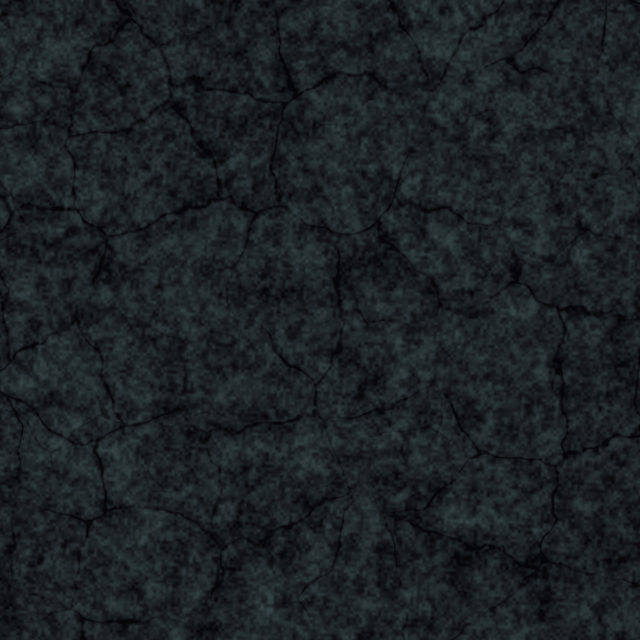
Write a Shadertoy shader that draws this texture.

```glsl
vec2 hash2(vec2 p) {
    vec3 q = fract(p.xyx * vec3(0.1031, 0.1030, 0.0973));
    q += dot(q, q.yzx + 33.33);
    return fract((q.xx + q.yz) * q.zy);
}

// Two independent channels of smooth value noise
vec2 noise2(vec2 p) {
    vec2 cell = floor(p), f = fract(p);
    f = f * f * (3.0 - 2.0 * f);
    vec2 low = mix(hash2(cell), hash2(cell + vec2(1, 0)), f.x);
    vec2 high = mix(hash2(cell + vec2(0, 1)), hash2(cell + vec2(1, 1)), f.x);
    return mix(low, high, f.y);
}

// Distance to the nearest border between Voronoi plates
float plateEdge(vec2 p) {
    vec2 cell = floor(p), f = fract(p), nearest = vec2(0.0);
    float best = 9.0;
    for (int y = -1; y <= 1; y++)
    for (int x = -1; x <= 1; x++) {
        vec2 g = vec2(x, y);
        vec2 toSeed = g + 0.05 + 0.9 * hash2(cell + g) - f;
        float d = dot(toSeed, toSeed);
        if (d < best) { best = d; nearest = toSeed; }
    }
    float edge = 9.0;
    for (int y = -2; y <= 2; y++)
    for (int x = -2; x <= 2; x++) {
        vec2 g = vec2(x, y);
        vec2 toSeed = g + 0.05 + 0.9 * hash2(cell + g) - f;
        vec2 gap = toSeed - nearest;
        if (dot(gap, gap) > 1e-4)
            edge = min(edge, dot(0.5 * (nearest + toSeed), normalize(gap)));
    }
    return edge;
}

// Dark core with a soft halo, thinning out where strength is low
float crack(vec2 p, float scale, float strength) {
    float d = plateEdge(p * scale) / scale;
    float core = 1.0 - smoothstep(0.0, 0.002 + 0.0025 * strength, d);
    return strength * (0.55 * core + 0.3 * exp(-d / 0.007));
}

// Mottled stone: octaves turned against each other to hide the grid
float mottle(vec2 p) {
    float sum = 0.0, frequency = 4.5;
    mat2 turn = mat2(0.8, 0.6, -0.6, 0.8);
    for (int i = 0; i < 6; i++) {
        float weight = mix(0.2, 0.72, smoothstep(0.5, 4.0, float(i)));
        sum += weight * (noise2(p * frequency + 17.0 * float(i)).x - 0.5);
        p = turn * p;
        frequency *= 2.15;
    }
    return sum;
}

void mainImage(out vec4 fragColor, in vec2 fragCoord) {
    vec2 uv = fragCoord / iResolution.y + 3.0;

    // Bend and roughen the crack paths
    vec2 warped = uv + 0.05 * (noise2(uv * 9.0) - 0.5);
    warped += 0.018 * (noise2(uv * 27.0) - 0.5);
    warped += 0.008 * (noise2(uv * 75.0) - 0.5);

    // Cracks fade in and out along their length
    vec2 presence = 0.65 * noise2(uv * 6.0 + 40.0) + 0.35 * noise2(uv * 19.0 + 70.0);
    float mainCracks = crack(warped, 6.0, smoothstep(0.26, 0.68, presence.x));
    float sideCracks = crack(warped + 11.0, 9.0, 0.6 * smoothstep(0.56, 0.8, presence.y));

    float tone = 0.48 + 1.15 * mottle(uv) - max(mainCracks, sideCracks);
    vec3 darkSlate = vec3(0.07, 0.08, 0.09);
    vec3 paleSlate = vec3(0.16, 0.20, 0.21);
    fragColor = vec4(mix(darkSlate, paleSlate, max(tone, -0.5)), 1.0);
}
```
